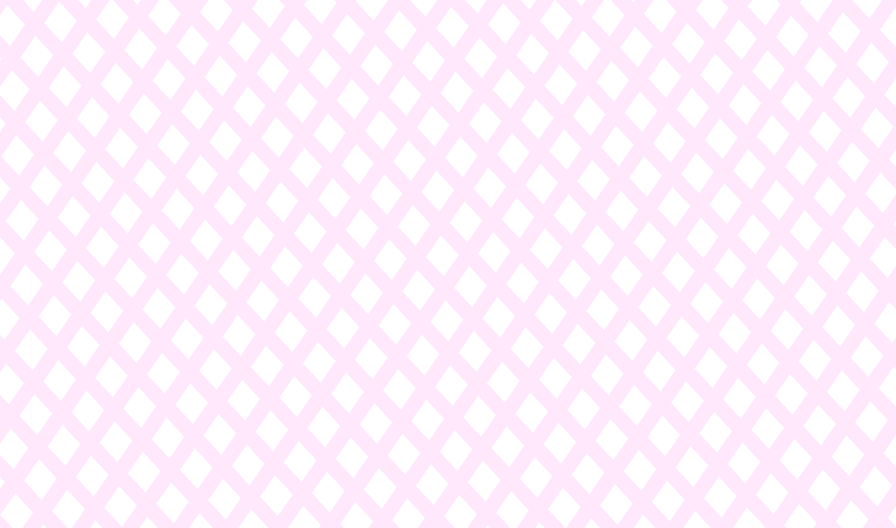
Write a Shadertoy shader that draws this pattern.

```glsl
// Slanted pale pink lattice over white, leaving rows of tilted diamonds.

#define SPACING 0.04536            // stripe period, in canvas widths
#define STRIPE_WIDTH 0.0168        // stripe thickness, in canvas widths
#define FALLING_ANGLE -47.3        // degrees from horizontal
#define RISING_ANGLE 55.3          // degrees from horizontal
#define DIAMOND_CENTER vec2(0.4937, 0.3036)
#define SEAM_X 0.0342              // faint vertical join near the left edge
#define SEAM_WIDTH 0.0012
#define SEAM_STRENGTH 0.22
#define PINK vec3(1.0, 0.908, 0.988)
#define WHITE vec3(1.0)

// Signed distance to the nearest parallel stripe; the origin lies mid-gap.
float stripeDistance(vec2 p, float degrees) {
    float angle = radians(degrees);
    vec2 normal = vec2(-sin(angle), cos(angle));
    float toStripeAxis = abs(fract(dot(p, normal) / SPACING) - 0.5) * SPACING;
    return toStripeAxis - 0.5 * STRIPE_WIDTH;
}

// Antialiased coverage of a signed distance.
float coverage(float dist, float pixel) {
    return clamp(0.5 - dist / pixel, 0.0, 1.0);
}

void mainImage(out vec4 fragColor, in vec2 fragCoord) {
    float pixel = 1.0 / iResolution.x;
    vec2 uv = fragCoord * pixel;
    vec2 p = uv - DIAMOND_CENTER;

    // Union of both stripe families
    float lattice = min(stripeDistance(p, FALLING_ANGLE),
                        stripeDistance(p, RISING_ANGLE));
    float pinkAmount = coverage(lattice, pixel);

    // Barely visible seam across the white gaps
    float seam = coverage(abs(uv.x - SEAM_X) - 0.5 * SEAM_WIDTH, pixel);
    pinkAmount = max(pinkAmount, seam * SEAM_STRENGTH);

    fragColor = vec4(mix(WHITE, PINK, pinkAmount), 1.0);
}
```
